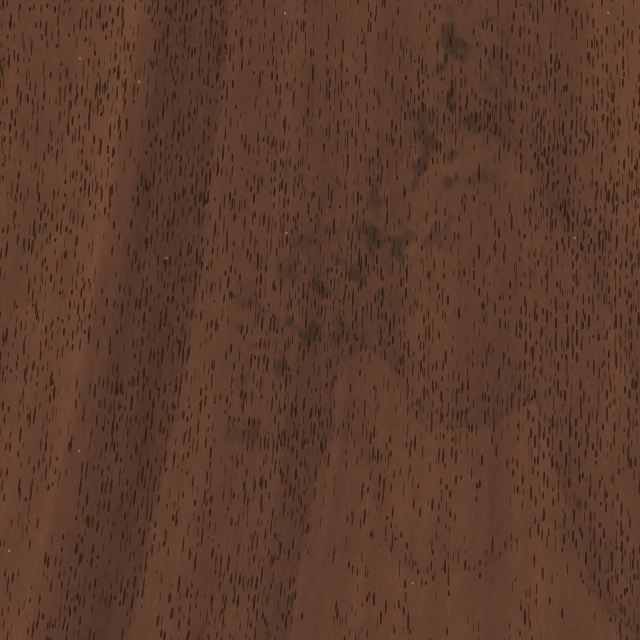
Give the GLSL for this texture, as a WebGL 1 fragment shader.

```glsl
precision highp float;
// Dark walnut veneer: leaning streaks at the left, wavy cathedral rings at the right.
// Distance to the ring curves sets the tone and the density of short dark pores;
// gradient noise adds streaks, fibres and greyish smudges.
uniform vec2 u_resolution;

const vec3 DARK_WOOD = vec3(0.295, 0.192, 0.155);
const vec3 PALE_WOOD = vec3(0.445, 0.295, 0.210);
const vec3 PORE_COLOR = vec3(0.150, 0.095, 0.065);
const vec3 SMUDGE_COLOR = vec3(0.215, 0.165, 0.135);
const vec3 SPECK_COLOR = vec3(0.66, 0.50, 0.38);

float sq(float x) { return x * x; }

vec2 hash2(vec2 cell) {
  vec3 q = fract(cell.xyx * vec3(0.1031, 0.1030, 0.0973));
  q += dot(q, q.yzx + 33.33);
  return fract((q.xx + q.yz) * q.zy);
}

float gradientAt(vec2 cell, vec2 offset) {
  float angle = 6.2832 * hash2(cell).x;
  return dot(vec2(cos(angle), sin(angle)), offset);
}

float gradientNoise(vec2 p) {
  vec2 i = floor(p), f = fract(p);
  vec2 w = f * f * f * (f * (f * 6.0 - 15.0) + 10.0);
  vec2 e = vec2(1.0, 0.0);
  float low = mix(gradientAt(i, f), gradientAt(i + e, f - e), w.x);
  float high = mix(gradientAt(i + e.yx, f - e.yx), gradientAt(i + 1.0, f - 1.0), w.x);
  return 1.4 * mix(low, high, w.y);
}

float bump(float x, float center, float width) {
  return exp(-sq((x - center) / width));
}

// Two-peaked ring outline; each peak holds its center, height and width.
float crest(float x, float base, vec3 left, vec3 right, float fall) {
  float peaks = left.y * bump(x, left.x, left.z) + right.y * bump(x, right.x, right.z);
  return base + peaks - 35.0 * sq(max(left.x - 0.02 - x, 0.0)) - fall * max(x - right.x, 0.0);
}

// Approximate distance above a two-peaked ring.
float ringDistance(vec2 p, float base, vec3 left, vec3 right, float fall) {
  float h = 0.006;
  float slope = (crest(p.x + h, base, left, right, fall)
               - crest(p.x - h, base, left, right, fall)) / (2.0 * h);
  return (p.y - crest(p.x, base, left, right, fall)) / sqrt(1.0 + slope * slope);
}

// Dark late wood: crisp lower edge, slow fade upward.
float lateWood(float d, float fade) {
  return smoothstep(-0.003, 0.008, d) * exp(-max(d, 0.0) / fade);
}

// One layer of thin tapered dashes, one possible dash per cell.
float pores(vec2 p, vec2 cellSize, float density, float seed, float pixel) {
  vec2 q = p / cellSize;
  float column = floor(q.x);
  q.y += 17.0 * hash2(vec2(column, seed)).x;
  vec2 cell = vec2(column, floor(q.y));
  vec2 r = hash2(cell + seed * 7.0), s = hash2(cell + seed * 13.0 + 51.0);
  vec2 d = (fract(q) - vec2(mix(0.32, 0.68, r.x), 0.5)) * cellSize;
  float halfLength = mix(0.16, 0.49, r.y) * cellSize.y;
  float taper = sqrt(max(1.0 - sq(d.y / halfLength), 0.0));
  float halfWidth = mix(0.0008, 0.0017, s.y) * taper;
  float line = 1.0 - smoothstep(halfWidth - 0.5 * pixel, halfWidth + 0.5 * pixel, abs(d.x));
  return line * smoothstep(0.0, 0.5, taper) * step(s.x, density) * mix(0.5, 1.0, s.y);
}

float segmentDistance(vec2 p, vec2 a, vec2 b) {
  vec2 ab = b - a;
  return length(p - a - ab * clamp(dot(p - a, ab) / dot(ab, ab), 0.0, 1.0));
}

void main() {
  vec2 p = gl_FragCoord.xy / u_resolution;
  float pixel = 1.0 / u_resolution.y;

  // Streak coordinate that leans at the left and straightens at the right.
  float lean = p.y * (0.24 - 0.07 * p.y) * mix(1.0, 0.15, smoothstep(0.3, 0.8, p.x));
  float u = p.x - lean + 0.008 * gradientNoise(p * vec2(5.0, 3.5));
  float streak = gradientNoise(vec2(u * 15.0, p.y * 0.8 + 3.0));
  float fineStreak = gradientNoise(vec2(u * 48.0, p.y * 1.5 + 9.0));
  float heart = smoothstep(0.06, 0.10, u) * (1.0 - smoothstep(0.19, 0.206, u));

  // Cathedral rings.
  vec2 w = p + 0.010 * vec2(gradientNoise(p * 9.0), gradientNoise(p * 11.0 + 40.0));
  float lower = ringDistance(w, 0.105, vec3(0.535, 0.225, 0.055), vec3(0.85, 0.08, 0.06), 0.7);
  float middle = ringDistance(w, 0.32, vec3(0.57, 0.13, 0.06), vec3(0.83, 0.05, 0.05), 2.4);
  float upper = (w.y - 0.79 + 5.5 * sq(w.x - 0.72)) / sqrt(1.0 + sq(11.0 * (w.x - 0.72)));
  float late = 0.75 * lateWood(lower, 0.022) + 0.8 * lateWood(middle, 0.13)
             + 0.85 * lateWood(upper, 0.11) * smoothstep(0.5, 0.76, p.x);
  late = min(late, 1.0);

  // Wood tone.
  float tone = 0.61 + 0.20 * streak + 0.13 * fineStreak - 0.34 * heart - 0.27 * late;
  tone += 0.20 * bump(u, 0.03, 0.022) + 0.10 * bump(u, 0.235, 0.035);
  tone += 0.22 * smoothstep(0.86, 1.0, p.x) * smoothstep(0.3, 0.8, p.y);
  tone += 0.10 * gradientNoise(p * vec2(24.0, 17.0));
  tone += 0.11 * gradientNoise(p * vec2(210.0, 60.0)) + 0.07 * gradientNoise(p * 190.0);
  vec3 color = mix(DARK_WOOD, PALE_WOOD, clamp(tone, -0.1, 1.1));

  // Smudges scattered along a bent diagonal.
  float path = min(segmentDistance(p, vec2(0.45, 0.49), vec2(0.69, 0.73)),
                   segmentDistance(p, vec2(0.69, 0.73), vec2(0.75, 1.0)));
  path = min(path, segmentDistance(p, vec2(0.40, 0.31), vec2(0.45, 0.49)) + 0.04);
  float patches = gradientNoise(p * vec2(25.0, 20.0)) + 0.45 * gradientNoise(p * 52.0 + 8.0);
  float smudge = smoothstep(0.0, 0.65, patches) * exp(-sq(path / 0.075));
  color = mix(color, SMUDGE_COLOR, 0.68 * smudge);

  // Pores, densest in late wood and sparse near the bottom.
  float density = 0.27 + 0.42 * late + 0.12 * heart + 0.22 * smudge + 0.22 * streak;
  density += 0.15 * gradientNoise(p * 8.0) - 0.13 * (1.0 - smoothstep(0.1, 0.4, p.y));
  vec2 grain = vec2(mix(p.x, u, 0.5), p.y);
  float pore = max(pores(grain, vec2(0.0068, 0.031), density, 1.0, pixel),
                   pores(grain + 0.37, vec2(0.0083, 0.020), density, 5.0, pixel));
  color = mix(color, PORE_COLOR, 0.80 * pore);

  // Rare pale specks.
  vec2 cell = floor(p * 26.0), r = hash2(cell + 19.0);
  float speckDistance = length((fract(p * 26.0) - 0.2 - 0.6 * r) / 26.0);
  float speck = step(0.985, hash2(cell + 73.0).x) * (1.0 - smoothstep(0.001, 0.003, speckDistance));
  gl_FragColor = vec4(mix(color, SPECK_COLOR, 0.7 * speck), 1.0);
}
```
